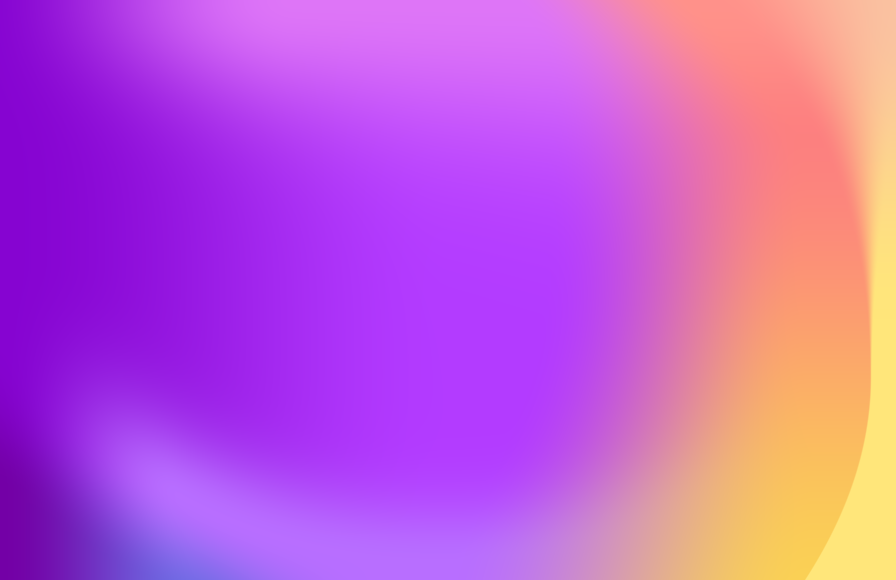
Reproduce this background procedurally as a WebGL 1 fragment shader.

```glsl
precision highp float;
// Soft violet gradient with pink and lavender glows, a coral band and a curved yellow rim.

uniform vec2 u_resolution;

#define BAND_X 0.757
#define BAND_SOFTNESS 0.145
#define RIM_X 0.972
#define RIM_BLUR 0.10
#define ARC_CENTER vec2(0.50, 0.60)
#define ARC_RADII vec2(0.50, 0.57)

const vec3 DEEP_VIOLET = vec3(0.525, 0.015, 0.82);
const vec3 VIOLET      = vec3(0.70, 0.23, 1.00);
const vec3 PINK        = vec3(0.87, 0.46, 0.97);
const vec3 LAVENDER    = vec3(0.72, 0.43, 1.00);
const vec3 PLUM        = vec3(0.45, 0.00, 0.65);
const vec3 BLUE        = vec3(0.43, 0.42, 0.89);
const vec3 SALMON      = vec3(1.00, 0.57, 0.54);
const vec3 CORAL       = vec3(0.99, 0.50, 0.50);
const vec3 AMBER       = vec3(0.98, 0.82, 0.33);
const vec3 CREAM       = vec3(0.98, 0.76, 0.63);
const vec3 YELLOW      = vec3(1.00, 0.90, 0.48);

float square(float v) { return v * v; }

// Violet field, lit from above and along a lower arc
vec3 violetField(vec2 p) {
    vec3 color = mix(DEEP_VIOLET, VIOLET, smoothstep(0.0, 0.5, p.x));

    float reach = 0.13 + 0.22 * p.x;
    float topGlow = exp(-square((1.0 - p.y) / reach)) * smoothstep(-0.03, 0.33, p.x);
    color = mix(color, PINK, topGlow);

    float arc = length((p - ARC_CENTER) / ARC_RADII);
    float arcGlow = exp(-square(min(arc - 1.0, 0.0) / 0.19));
    arcGlow *= smoothstep(0.0, 0.2, p.x) * (1.0 - smoothstep(0.15, 0.55, p.y));
    color = mix(color, LAVENDER, arcGlow);

    // Cool corner outside the arc
    float corner = smoothstep(1.0, 1.25, arc) * (1.0 - smoothstep(0.15, 0.45, p.y));
    corner *= 1.0 - smoothstep(0.22, 0.42, p.x);
    return mix(color, mix(PLUM, BLUE, smoothstep(0.0, 0.22, p.x)), corner);
}

// Warm band, running from salmon through coral down to amber
vec3 warmColor(float depth) {
    vec3 upper = mix(SALMON, CORAL, smoothstep(0.0, 0.25, depth));
    return mix(upper, AMBER, smoothstep(0.2, 1.05, depth));
}

float warmMask(vec2 p, float depth) {
    float middle = BAND_X - 0.95 * square(max(0.3 - depth, 0.0))
                          - 0.12 * square(max(depth - 0.3, 0.0));
    float blur = BAND_SOFTNESS + 0.055 * smoothstep(0.5, 1.0, depth)
                               - 0.045 * (1.0 - smoothstep(0.0, 0.3, depth));
    return smoothstep(middle - blur, middle + blur, p.x);
}

// Right rim: crisp at the bottom, increasingly blurred toward the top
float rimMask(vec2 p, float depth) {
    float above = max(0.65 - depth, 0.0);
    float below = max(depth - 0.65, 0.0);
    float edge = RIM_X - 0.25 * above * above * above - 0.6 * below * below;
    float blur = 1.0 / u_resolution.x + RIM_BLUR * square(above / 0.65);
    return smoothstep(edge - blur, edge + blur, p.x);
}

void main() {
    vec2 p = gl_FragCoord.xy / u_resolution;
    float depth = 1.0 - p.y;

    vec3 color = violetField(p);
    color = mix(color, warmColor(depth), warmMask(p, depth));
    vec3 rim = mix(CREAM, YELLOW, smoothstep(0.0, 0.55, depth));
    color = mix(color, rim, rimMask(p, depth));

    gl_FragColor = vec4(color, 1.0);
}
```
